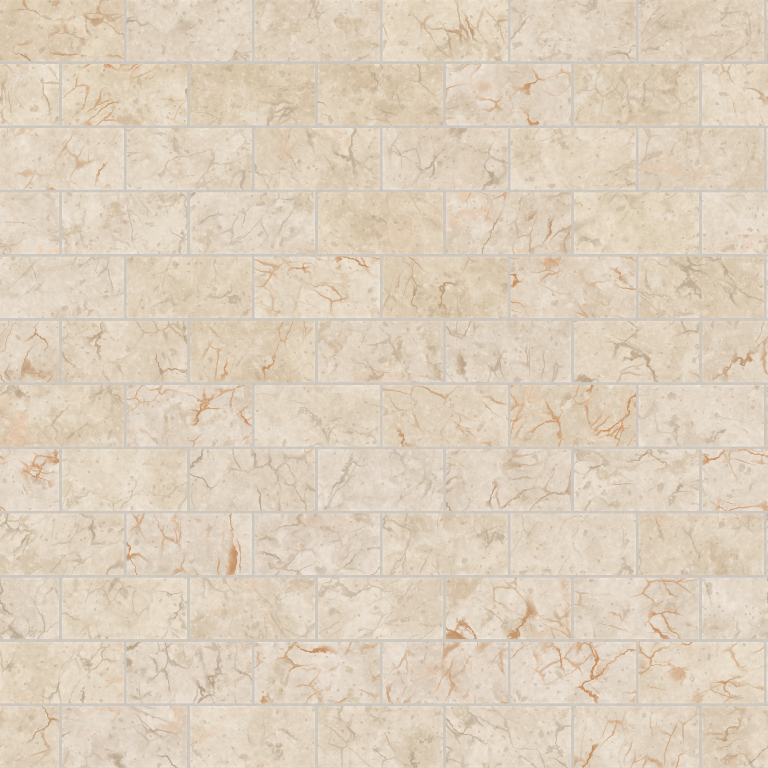
Write a WebGL 2 fragment shader that draws this texture.

```glsl
#version 300 es
precision highp float;
// Cream marble bricks in running bond with thin grey joints, 6 across and 12 down.
uniform vec2 u_resolution;
out vec4 fragColor;

vec2 hash2(vec2 p) {
  vec3 q = fract(p.xyx * vec3(0.1031, 0.1030, 0.0973));
  q += dot(q, q.yzx + 33.33);
  return fract((q.xx + q.yz) * q.zy);
}

float cornerSlope(vec2 cell, vec2 corner, vec2 f) {
  return dot(hash2(cell + corner) * 2.0 - 1.0, f - corner);
}

float gradientNoise(vec2 p) {
  vec2 i = floor(p), f = fract(p);
  vec2 s = f * f * f * (f * (f * 6.0 - 15.0) + 10.0);
  float low = mix(cornerSlope(i, vec2(0, 0), f), cornerSlope(i, vec2(1, 0), f), s.x);
  float high = mix(cornerSlope(i, vec2(0, 1), f), cornerSlope(i, vec2(1, 1), f), s.x);
  return mix(low, high, s.y);
}

float fbm(vec2 p) {
  float sum = 0.0, amp = 1.0;
  for (int i = 0; i < 5; i++) {
    sum += amp * gradientNoise(p);
    p = mat2(1.6, 1.2, -1.2, 1.6) * p + 7.3;
    amp *= 0.55;
  }
  return sum;
}

// Nearest point distance, gap to the second nearest, random value of the cell
vec3 cells(vec2 p) {
  vec2 i = floor(p), f = fract(p);
  float first = 9.0, second = 9.0, id = 0.0;
  for (int y = -1; y <= 1; y++)
    for (int x = -1; x <= 1; x++) {
      vec2 o = vec2(x, y), h = hash2(i + o);
      float d = length(o + h - f);
      if (d < first) { second = first; first = d; id = fract(h.x * 7.0 + h.y * 13.0); }
      else second = min(second, d);
    }
  return vec3(first, second - first, id);
}

void main() {
  vec2 uv = gl_FragCoord.xy / u_resolution;
  float px = 12.0 / min(u_resolution.x, u_resolution.y);

  // Running bond: every other row moves by half a brick
  vec2 grid = vec2(uv.x * 6.0 + 0.022, (1.0 - uv.y) * 11.96 + 0.025);
  float row = floor(grid.y);
  grid.x += 0.505 * mod(row, 2.0);
  vec2 brick = vec2(mod(floor(grid.x), 6.0), row);
  vec2 f = fract(grid);
  vec2 edge = min(f, 1.0 - f) * vec2(2.0, 1.0);
  float toJoint = min(edge.x, edge.y);

  // Each brick is cut from its own piece of stone
  vec2 p = f * vec2(2.0, 1.0) + brick * vec2(17.3, 23.7) + 3.0;
  vec2 tone = hash2(brick + 4.0), wear = hash2(brick + 41.0), tint = hash2(brick + 87.0);
  vec2 warp = vec2(fbm(p * 1.5), fbm(p * 1.5 + 31.0));

  // Base tone, from tan through cream, with pinkish grey bricks lower down
  vec3 stone = mix(vec3(0.855, 0.785, 0.68), vec3(0.91, 0.86, 0.775), tone.x);
  float pink = tone.y * 0.7 + 0.25 * smoothstep(4.0, 7.0, row);
  stone = mix(stone, vec3(0.88, 0.83, 0.775), pink);

  // Clouds, brown breccia and pale patches
  stone += 0.075 * fbm(p * 1.3 + warp) * vec3(0.8, 1.0, 1.3);
  float breccia = fbm(p * 2.2 + warp * 1.3 + 11.0);
  stone = mix(stone, vec3(0.79, 0.70, 0.58), smoothstep(0.08, 0.5, breccia) * (0.15 + 0.5 * wear.x * wear.x));
  stone = mix(stone, vec3(0.92, 0.885, 0.835), smoothstep(0.12, 0.55, fbm(p * 1.7 - warp + 53.0)) * 0.6);

  // Orange blush on a few bricks
  float blush = smoothstep(0.1, 0.55, fbm(p * 1.4 + warp + 71.0)) * smoothstep(0.6, 0.9, tint.x);
  stone = mix(stone, vec3(0.91, 0.75, 0.62), blush * 0.5);

  // Shell flecks, dark or pale, and fine grain
  for (int i = 0; i < 2; i++) {
    vec3 c = cells(p * (5.0 + 6.0 * float(i)) + warp * 1.2);
    float radius = 0.08 + 0.2 * fract(c.z * 9.0);
    float fleck = (1.0 - smoothstep(radius - 0.08, radius + 0.08, c.x)) * step(0.72, c.z);
    vec3 fleckColor = mix(vec3(0.74, 0.66, 0.56), vec3(0.93, 0.89, 0.83), step(0.86, c.z));
    stone = mix(stone, fleckColor, fleck * 0.45);
  }
  stone += 0.035 * gradientNoise(p * 11.0) + 0.03 * gradientNoise(p * 23.0);

  // Branching cracks, finer and fainter with each layer
  float angle = (tint.y - 0.5) * 3.0;
  mat2 turn = mat2(cos(angle), sin(angle), -sin(angle), cos(angle));
  vec3 veinColor = mix(vec3(0.66, 0.58, 0.48), vec3(0.77, 0.52, 0.31), smoothstep(0.55, 0.9, wear.y));
  for (int i = 0; i < 3; i++) {
    float k = float(i), scale = 0.9 + 0.8 * k;
    vec2 q = turn * p * vec2(0.75, 1.5) * scale + warp * 0.35 + k * 19.0;
    float width = 0.012 + 0.03 * max(gradientNoise(p * 3.0 + k), 0.0);
    float vein = 1.0 - smoothstep(width, width + 0.02 + 2.0 * px * scale, cells(q).y);
    float mask = smoothstep(-0.02, 0.3, gradientNoise(p * 1.6 + k * 29.0 + 5.0));
    stone = mix(stone, veinColor, vein * mask * (0.35 + 0.55 * wear.y) / (1.0 + 0.4 * k));
  }

  // Pale calcite threads
  float thread = abs(fbm(p * 1.8 + 97.0));
  stone = mix(stone, vec3(0.93, 0.89, 0.83), (1.0 - smoothstep(0.0, 0.04, thread)) * 0.35);

  // Softly worn rim, then the joint
  stone += 0.02 * (1.0 - smoothstep(0.02, 0.07, toJoint));
  vec3 joint = vec3(0.80, 0.78, 0.75) + 0.03 * gradientNoise(uv * 150.0);
  float cover = smoothstep(0.021 - 0.5 * px, 0.021 + 0.5 * px, toJoint);
  fragColor = vec4(mix(joint, stone, cover), 1.0);
}
```
